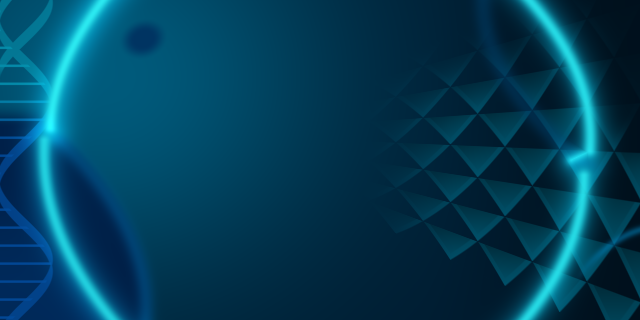
A Shadertoy shader for this background:

```glsl
// Deep teal backdrop with glowing membrane arcs, a helix at the left edge
// and a fan of triangles at the right. Arcs are parabolas shaded by distance;
// the triangles tile a grid whose rows spread apart towards the right.

const float TAU = 6.2831853;
const vec3 ABYSS = vec3(0.0, 0.105, 0.185);
const vec3 NAVY = vec3(0.0, 0.105, 0.27);
const vec3 BLUE = vec3(0.01, 0.29, 0.60);
const vec3 TEAL = vec3(0.0, 0.41, 0.52);
const vec3 CYAN = vec3(0.02, 0.62, 0.74);
const vec3 GLOW = vec3(0.17, 0.91, 0.94);

// Signed distance to a sideways parabola, positive to its right
float arcSide(vec2 p, vec2 tip, float bend) {
    float t = p.y - tip.y;
    float slope = 2.0 * bend * t;
    return (p.x - tip.x - bend * t * t) / sqrt(1.0 + slope * slope);
}

// Distance to the part of an arc inside a height range
float capped(float side, float y, float low, float high) {
    return length(vec2(side, max(max(low - y, y - high), 0.0)));
}

float bell(float d, float width) {
    return exp(-d * d / (width * width));
}

float segmentDistance(vec2 p, vec2 a, vec2 b) {
    vec2 ab = b - a;
    return length(p - a - ab * clamp(dot(p - a, ab) / dot(ab, ab), 0.0, 1.0));
}

// Soft halo with a bright core
vec3 addNeon(vec3 col, float d, float strength) {
    col += CYAN * 0.36 * strength * bell(d, 0.062);
    col = mix(col, CYAN, 0.75 * strength * bell(d, 0.030));
    return mix(col, GLOW, strength * bell(d, 0.018));
}

// Fan of downward triangles: coverage in x, facet brightness in y
vec2 triangleFan(vec2 p, float px) {
    float q = p.x - 1.57;
    float row = (0.542 - p.y - 0.04 * q) / max(0.108 + 0.11 * q, 0.02);
    float v = fract(row);
    float u = (p.x - 1.578) / 0.1706 + 0.5 * mod(floor(row), 2.0);
    float across = fract(u) - 0.5;
    float inset = 0.5 * (1.0 - v) - abs(across);
    float cover = smoothstep(-px, px, inset * 0.15) * smoothstep(0.0, px * 12.0, v);
    float facet = 0.72 + 0.25 * v + 0.2 * across;
    facet -= 0.16 * smoothstep(0.09, 0.13, inset) * (1.0 - v);
    float fade = smoothstep(1.12, 1.48, p.x) * smoothstep(-3.9, -0.6, row);
    fade *= 1.0 - smoothstep(3.98, 4.02, row);
    fade *= 1.0 - 0.9 * smoothstep(1.75, 1.95, p.x) * smoothstep(0.45, 0.65, p.y);
    return vec2(cover * fade, facet);
}

float helixX(float y, float peak) {
    return 0.078 + 0.082 * cos(TAU * (y - peak) / 0.51);
}

// Ribbon that thins out at its turning points
float ribbon(vec2 p, float peak, float px) {
    float turn = abs(sin(TAU * (p.y - peak) / 0.51));
    float d = abs(p.x - helixX(p.y, peak));
    return 1.0 - smoothstep(-px, px, d - 0.003 - 0.019 * turn);
}

vec3 drawHelix(vec3 col, vec2 p, float px) {
    vec3 tint = mix(BLUE, CYAN * 0.9, smoothstep(0.54, 0.75, p.y));
    float spacing = 0.0562;
    float d = abs(fract((p.y - 0.682) / spacing + 0.5) - 0.5) * spacing;
    float rung = 1.0 - smoothstep(0.0015, 0.0015 + 1.5 * px, d);
    rung *= 1.0 - smoothstep(-px, px, p.x - helixX(p.y, 0.68));
    col = mix(col, tint * 1.1, 0.75 * rung);
    float strands = max(ribbon(p, 0.68, px), ribbon(p, 1.01, px) * smoothstep(0.74, 0.80, p.y));
    return mix(col, tint, strands * mix(0.75, 0.6, smoothstep(0.6, 0.9, p.y)));
}

void mainImage(out vec4 fragColor, in vec2 fragCoord) {
    float px = 1.0 / iResolution.y;
    vec2 p = fragCoord * px;
    p.x *= 2.0 * iResolution.y / iResolution.x;

    // Signed distances to the four membranes and two lens rims
    float leftTop = arcSide(p, vec2(0.156, 0.57), 0.90);
    float leftLow = arcSide(p, vec2(0.137, 0.52), 0.795);
    float rightTop = arcSide(p, vec2(1.845, 0.57), -1.03);
    float rightLow = arcSide(p, vec2(1.825, 0.45), -0.91);
    float leftRim = arcSide(p, vec2(0.472, 0.03), -0.93);
    float rightRim = arcSide(p, vec2(1.49, 1.0), 1.16);

    // Background light from the upper left
    vec2 away = p - vec2(0.33, 0.76);
    vec3 col = ABYSS + vec3(0.0, 0.25, 0.30) * exp(-dot(away * away, vec2(1.8, 2.2)));
    col *= 1.0 - 0.4 * smoothstep(1.3, 2.0, p.x);

    // Navy depths left of the lower membrane
    float depths = smoothstep(0.02, -0.02, leftLow) * smoothstep(0.68, 0.60, p.y);
    col = mix(col, mix(vec3(0.0, 0.16, 0.36), NAVY, smoothstep(0.1, 0.5, p.y)), 0.9 * depths);

    // Lens shapes and their translucent rims
    float leftLens = smoothstep(0.0, 0.03, leftLow) * smoothstep(0.015, -0.03, leftRim);
    col = mix(col, NAVY, 0.85 * leftLens * smoothstep(0.60, 0.53, p.y));
    col = mix(col, vec3(0.0, 0.31, 0.52), 0.65 * bell(capped(leftRim + 0.015, p.y, -1.0, 0.56), 0.026));
    float rightLens = smoothstep(0.0, 0.03, rightRim) * smoothstep(0.0, -0.03, rightTop);
    col = mix(col, ABYSS * 0.8, 0.4 * rightLens * smoothstep(0.48, 0.54, p.y));

    // Drifting dark cell
    vec2 cell = mat2(0.94, -0.34, 0.34, 0.94) * (p - vec2(0.448, 0.878));
    col = mix(col, vec3(0.0, 0.18, 0.37), 0.85 * smoothstep(1.25, 0.45, length(cell / vec2(0.065, 0.052))));

    // Triangles, with the right rim over them
    vec2 fan = triangleFan(p, px);
    col = mix(col, TEAL * fan.y, 0.72 * fan.x);
    col = mix(col, vec3(0.0, 0.25, 0.42), 0.5 * bell(capped(rightRim - 0.02, p.y, 0.5, 2.0), 0.03));
    float streak = abs(arcSide(p.yx, vec2(0.29, 2.06), -2.4));
    col = mix(col, vec3(0.0, 0.45, 0.65), 0.6 * bell(streak, 0.012) * smoothstep(1.78, 1.9, p.x));

    col = drawHelix(col, p, px);

    // Glowing membranes and the hook where the right pair meets
    col = addNeon(col, capped(leftTop, p.y, 0.60, 2.0), 1.0);
    col = addNeon(col, capped(leftLow, p.y, -1.0, 0.56), 0.75);
    float hook = segmentDistance(p, vec2(1.838, 0.525), vec2(1.785, 0.50));
    col = addNeon(col, min(capped(rightTop, p.y, 0.53, 2.0), hook + 0.008), 0.85);
    col = addNeon(col, capped(rightLow, p.y, -1.0, 0.45), 0.85);

    fragColor = vec4(clamp(col, 0.0, 1.0), 1.0);
}
```
